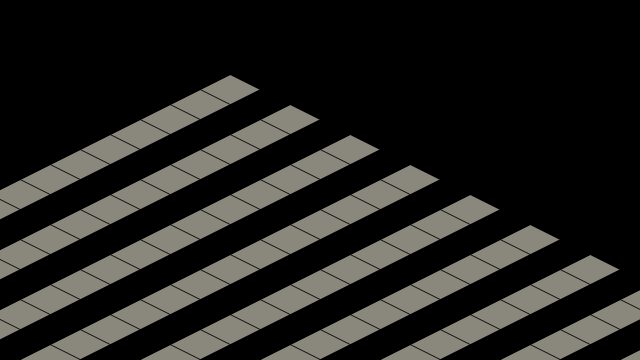
This background is drawn by a Shadertoy shader. Its source:

```glsl
// Isometric rows of grey stone tiles, one lane in two, receding over black.

const vec3 STONE = vec3(0.54, 0.53, 0.49);
const float INSET = 0.015; // half the seam, as a share of a tile side

// Maps canvas position to tile units: x counts lanes, y runs down along a lane.
vec2 toTileSpace(vec2 p) {
    vec2 corner = vec2(0.6398, 0.7928); // top corner of the first tile
    vec2 q = (p - corner) * vec2(12.0, -24.0);
    return 0.5 * vec2(q.x + q.y, q.y - q.x);
}

// Turns a signed distance in tile units into smooth edge coverage.
float coverage(float d) {
    float pixelsPerTile = iResolution.y / length(vec2(6.0, 12.0));
    return clamp(0.5 + d * pixelsPerTile, 0.0, 1.0);
}

void mainImage(out vec4 fragColor, in vec2 fragCoord) {
    vec2 tile = toTileSpace(fragCoord / iResolution.y);

    // Repeat lanes every two tiles and seams every tile
    float halfSide = 0.5 - INSET;
    float lane = halfSide - abs(mod(tile.x, 2.0) - 0.5);
    float seam = halfSide - abs(fract(tile.y) - 0.5);

    // Keep only the quadrant below the first corner
    lane = min(lane, tile.x - INSET);
    seam = min(seam, tile.y - INSET);

    fragColor = vec4(STONE * coverage(lane) * coverage(seam), 1.0);
}
```
